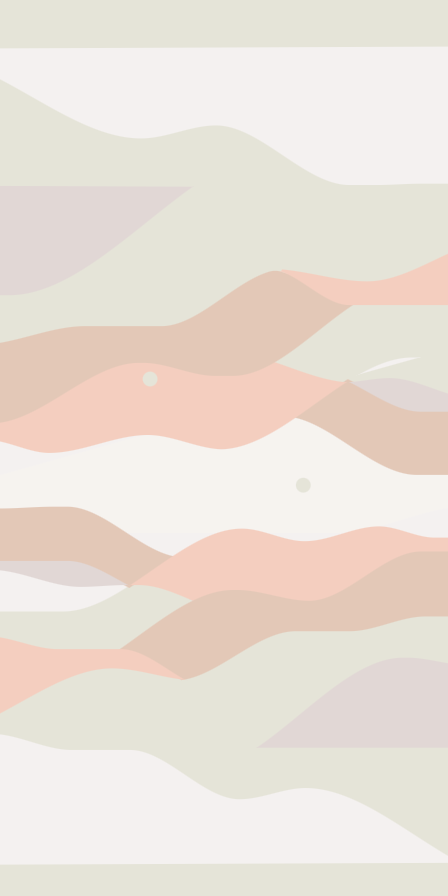
Reproduce this background procedurally as a WebGL 2 fragment shader.

```glsl
#version 300 es
precision highp float;
uniform vec2 u_resolution;
out vec4 outColor;

vec2 p;      // x from the left, y as depth from the top, in hundredths of the width
vec3 color;

// Smooth change of depth by h between a and b
float bend(float a, float b, float h) {
    return h * smoothstep(a, b, p.x);
}

// Antialiased coverage where d is positive
float cover(float d) {
    return clamp(0.5 + d / max(fwidth(d), 1e-4), 0.0, 1.0);
}

// Fills the area between two edges
void band(vec3 tint, float top, float bottom) {
    color = mix(color, tint, min(cover(p.y - top), cover(bottom - p.y)));
}

void dot2d(vec3 tint, vec2 center, float radius) {
    color = mix(color, tint, cover(radius - length(p - center)));
}

void main() {
    vec2 uv = gl_FragCoord.xy / u_resolution;
    p = vec2(uv.x, 1.0 - uv.y) * vec2(100.0, 200.0);

    const vec3 sage = vec3(0.898, 0.894, 0.847);
    const vec3 mist = vec3(0.957, 0.945, 0.941);
    const vec3 cream = vec3(0.963, 0.951, 0.939);
    const vec3 lilac = vec3(0.882, 0.843, 0.835);
    const vec3 sand = vec3(0.890, 0.784, 0.718);
    const vec3 peach = vec3(0.957, 0.808, 0.749);
    color = sage;

    // Pale fields at both ends
    float tilt = 0.004 * p.x;
    float topField = 12.5 + bend(-17.0, 31.5, 18.4) + bend(31.5, 48.2, -2.9)
        + bend(48.2, 78.0, 13.3) + bend(84.0, 94.0, -0.3);
    float bottomField = 163.8 + bend(-2.0, 16.0, 3.6) + bend(29.0, 53.5, 11.0)
        + bend(53.5, 68.2, -2.5) + bend(68.2, 117.0, 21.0);
    band(mist, 10.8 - tilt, topField);
    band(mist, bottomField, 193.0 - tilt);

    // Large lilac wedges
    band(lilac, 41.5 + tilt, 65.9 + bend(2.0, 64.0, -33.0));
    band(lilac, 172.0 + bend(44.0, 90.0, -25.2) + bend(91.0, 104.0, 1.6), 166.9);

    // Edges around the cream center
    float peachBase = 98.2 + bend(-3.0, 11.0, 2.9) + bend(11.0, 33.0, -4.0)
        + bend(33.0, 50.0, 3.2) + bend(49.0, 92.0, -20.5);
    float rightSandBase = 92.9 + bend(63.0, 93.0, 13.1);
    float leftSandTop = 113.5 + bend(0.0, 12.0, -0.4) + bend(15.0, 41.0, 11.3);
    float lowerPeachTop = 136.5 + bend(14.0, 54.0, -18.5) + bend(54.0, 68.0, 2.8)
        + bend(68.0, 84.6, -3.3) + bend(84.6, 97.0, 2.5);
    band(cream, max(peachBase, rightSandBase) - 0.5, min(leftSandTop, lowerPeachTop) + 0.5);
    band(mist, peachBase, 106.0 - 0.28 * p.x);
    band(mist, 119.0 + bend(75.0, 105.0, -6.0), lowerPeachTop);

    // Upper right sand and lilac, then the peach hill
    float rightLilacBase = 83.0 + bend(70.0, 94.0, 8.9);
    band(sand, max(peachBase, rightLilacBase) - 0.5, rightSandBase);
    band(lilac, 85.4 + bend(76.0, 87.0, -1.0) + bend(87.0, 106.0, 4.5), rightLilacBase);
    band(peach, 78.5 + bend(50.0, 79.0, 6.9), peachBase);

    // Upper sand ribbon and peach sliver
    float ribbonTop = 77.0 + bend(-5.0, 19.0, -4.2) + bend(36.0, 63.5, -12.7)
        + bend(60.0, 78.0, 8.0);
    float ribbonBase = 94.5 + bend(-2.0, 31.0, -13.5) + bend(32.0, 48.0, 2.9)
        + bend(52.0, 90.0, -20.0);
    float sliverTop = 60.0 + bend(60.0, 82.0, 2.8) + bend(82.0, 112.0, -9.5);
    band(sand, ribbonTop - bend(63.0, 66.0, 0.4), ribbonBase);
    band(peach, max(sliverTop, 123.2 - p.x), ribbonTop);

    // Lower left sand and lilac, then the lower peach hill
    float leftLilacTop = 125.2 + bend(15.0, 38.0, 8.5);
    float leftLilacBase = 127.2 + bend(-2.0, 18.0, 3.8) + bend(18.0, 28.0, -0.4)
        + bend(31.0, 54.0, 6.5);
    band(sand, leftSandTop, min(lowerPeachTop, leftLilacTop) + 0.5);
    band(lilac, leftLilacTop, leftLilacBase);
    band(peach, lowerPeachTop, leftLilacBase);

    // Lower sand ribbon and peach sliver
    float lowRibbonTop = 152.0 + bend(10.0, 52.0, -20.3) + bend(53.0, 69.0, 2.4)
        + bend(69.0, 94.0, -11.0);
    float lowRibbonBase = 151.9 + bend(39.0, 66.0, -11.0) + bend(78.0, 95.0, -3.3);
    float lowSliverTop = 142.0 + bend(-3.0, 13.0, 2.9) + bend(27.0, 48.0, 9.0);
    float lowSliverBase = 164.4 + bend(-16.0, 25.0, -15.2) + bend(25.0, 44.0, 2.7);
    band(sand, lowRibbonTop, min(lowSliverTop + 0.5, lowRibbonBase));
    band(peach, lowSliverTop, lowSliverBase);

    // Small dots
    dot2d(sage, vec2(33.5, 84.6), 1.65);
    dot2d(sage, vec2(67.7, 108.3), 1.65);

    outColor = vec4(color, 1.0);
}
```
